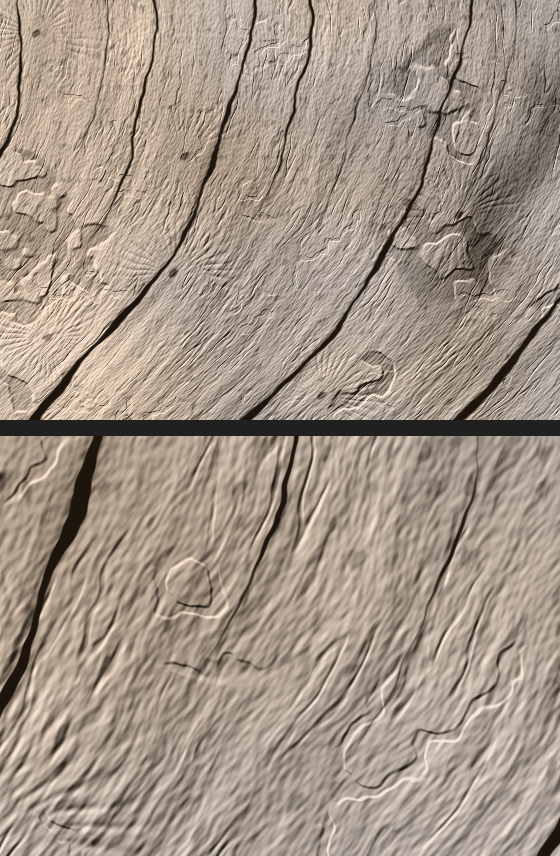
Top, the full canvas; bottom, a detail of the centre.
Write a WebGL 2 fragment shader that draws this texture.

```glsl
#version 300 es
precision highp float;

uniform vec2 u_resolution;
out vec4 fragColor;

const vec3 SHADOW_COLOR = vec3(0.11, 0.08, 0.05);
const vec3 WOOD_COLOR = vec3(0.85, 0.79, 0.74);
const vec3 WARM_TINT = vec3(1.02, 0.99, 0.94);
const vec3 COOL_TINT = vec3(0.98, 1.0, 1.03);
const vec2 LIGHT_DIR = vec2(-0.6, 0.8);
const float LIGHT_STEP = 0.0024;
const float RELIEF = 1.2;
const float BASE_TONE = 0.83;
const float GRAIN_BEND = 0.51;
const float CRACK_SPACING = 0.17;
const int CRACK_COUNT = 10;
const int FAN_COUNT = 6;
const float FAN_LINES = 38.0;
const float FAN_RADIUS = 0.2;

float gradientDot(vec2 cell, vec2 offset) {
    vec3 q = fract(cell.xyx * vec3(0.1031, 0.1030, 0.0973));
    q += dot(q, q.yzx + 33.33);
    float angle = 6.2832 * fract((q.x + q.y) * q.z);
    return dot(vec2(cos(angle), sin(angle)), offset);
}

float gradientNoise(vec2 p) {
    vec2 i = floor(p), f = p - i;
    vec2 s = f * f * f * (f * (f * 6.0 - 15.0) + 10.0);
    vec2 e = vec2(1.0, 0.0);
    float low = mix(gradientDot(i, f), gradientDot(i + e, f - e), s.x);
    float high = mix(gradientDot(i + e.yx, f - e.yx), gradientDot(i + 1.0, f - 1.0), s.x);
    return mix(low, high, s.y);
}

// x runs across the bent fibres, y along them
vec2 grainSpace(vec2 p) {
    float fall = 1.0 - p.y;
    return vec2(p.x + GRAIN_BEND * fall * fall, p.y);
}

vec2 fanCenter(int i) {
    return fract(vec2(0.31, 0.35) + float(i) * vec2(0.7549, 0.5698)) * vec2(1.333, 1.0);
}

// Winding insect tunnel: a band around the zero line of a noise field
float tunnel(vec2 p, float scale, float width) {
    float n = gradientNoise(p * scale + 3.7) + 0.25 * gradientNoise(p * scale * 2.9);
    n += 0.06 * gradientNoise(p * scale * 8.0);
    float patchMask = smoothstep(0.16, 0.24, gradientNoise(p * scale * 0.62 + 11.3));
    return patchMask * (1.0 - smoothstep(width * 0.6, width, abs(n)));
}

// Narrow grooves radiating from scattered centres
float fans(vec2 p) {
    float sum = 0.0;
    float wobble = 3.5 * gradientNoise(p * 11.0) + 1.5 * gradientNoise(p * 33.0);
    for (int i = 0; i < FAN_COUNT; i++) {
        vec2 d = p - fanCenter(i);
        float r = length(d);
        float reach = smoothstep(0.03, 0.08, r) * (1.0 - smoothstep(0.45, 1.0, r / FAN_RADIUS));
        float wave = 0.5 + 0.5 * sin(FAN_LINES * atan(d.y, d.x) + wobble);
        sum += reach * wave * wave;
    }
    return sum * smoothstep(-0.12, 0.12, gradientNoise(p * 6.0 + 21.0));
}

// Broken hairline grooves that follow the fibres
float hairlines(vec2 g) {
    float n = gradientNoise(g * vec2(36.0, 6.0) + 8.0) + 0.25 * gradientNoise(g * vec2(90.0, 30.0));
    float broken = smoothstep(0.0, 0.2, gradientNoise(g * vec2(17.0, 9.0) + 31.0));
    return broken * (1.0 - smoothstep(0.02, 0.1, abs(n)));
}

float surfaceHeight(vec2 p) {
    vec2 g = grainSpace(p);
    g.x += 0.014 * gradientNoise(p * 6.0) + 0.004 * gradientNoise(p * 25.0);
    float rough = 0.65 + 0.9 * gradientNoise(p * 5.0 + 14.0);
    float h = 0.7 * gradientNoise(g * vec2(28.0, 5.0));
    h += 0.4 * rough * gradientNoise(g * vec2(75.0, 14.0));
    h += 0.34 * rough * gradientNoise(g * vec2(135.0, 48.0));
    h += 0.2 * gradientNoise(g * vec2(215.0, 110.0));
    h -= 0.28 * hairlines(g);
    h -= 0.3 * fans(p);
    h -= 1.1 * tunnel(p, 5.0, 0.12);
    return h - 0.35 * tunnel(p + 5.0, 11.0, 0.09);
}

// x: crack coverage, y: sunlit lip, z: soft darkening beside it
vec3 cracks(vec2 p, float pixel) {
    vec2 g = grainSpace(p);
    float slope = length(vec2(1.0, 2.0 * GRAIN_BEND * (1.0 - p.y)));
    vec3 result = vec3(0.0);
    for (int i = 0; i < CRACK_COUNT; i++) {
        float id = float(i), row = id * 7.3;
        float wander = 0.045 * gradientNoise(vec2(p.y * 3.5, row))
                     + 0.009 * gradientNoise(vec2(p.y * 17.0, row))
                     + 0.003 * gradientNoise(vec2(p.y * 55.0, row));
        float center = 0.06 + id * CRACK_SPACING + 0.025 * sin(id * 2.4);
        float side = (g.x - center - wander) / slope;
        float start = 0.25 + 0.35 * fract(id * 0.618);
        float minor = (0.0012 + 0.0022 * float(i % 2 == 0)) * smoothstep(start, start + 0.3, p.y);
        float halfWidth = i % 3 == 0 ? mix(0.0085, 0.0025, p.y) : minor;
        halfWidth *= 0.9 + 0.9 * gradientNoise(vec2(p.y * 13.0, row + 2.6));
        float present = smoothstep(0.0, 0.0015, halfWidth);
        float gap = abs(side) - halfWidth;
        result.x = max(result.x, present * (1.0 - smoothstep(-pixel, pixel, gap)));
        result.y += present * exp(-abs(side - halfWidth - 0.004) / 0.003);
        result.z += present * exp(-max(gap, 0.0) / 0.006);
    }
    return result;
}

void main() {
    vec2 p = gl_FragCoord.xy / u_resolution.y;
    vec2 g = grainSpace(p);

    // Directional light, with shadows stronger than highlights
    float shade = surfaceHeight(p) - surfaceHeight(p + LIGHT_DIR * LIGHT_STEP);
    shade *= RELIEF * (shade < 0.0 ? 1.3 : 0.95);

    // Weathered patches, pores and a long grey stain
    float weather = gradientNoise(p * 2.6 + 4.0) + 0.5 * gradientNoise(g * vec2(13.0, 5.0));
    float pores = smoothstep(0.25, 0.45, gradientNoise(g * vec2(110.0, 36.0) + 40.0));
    float stain = exp(-pow((g.x - 1.33 + 0.1 * gradientNoise(p * 5.0)) / 0.075, 2.0));
    stain *= smoothstep(0.2, 0.45, p.y) * (1.0 - smoothstep(0.75, 1.0, p.y));
    float tone = BASE_TONE + shade + 0.2 * weather - 0.2 * pores - 0.34 * stain;
    tone += 0.1 * (0.6 - p.x) - 0.14 * tunnel(p, 5.0, 0.12) - 0.1 * hairlines(g);

    // Bore holes at the fan centres
    for (int i = 0; i < FAN_COUNT; i++) {
        vec2 d = (p - fanCenter(i)) * mat2(0.8, 0.6, -0.6, 0.8);
        float edge = length(d * vec2(0.7, 1.3)) + 0.006 * gradientNoise(p * 60.0);
        tone -= 0.45 * (1.0 - smoothstep(0.006, 0.012, edge));
    }

    vec3 crack = cracks(p, 1.0 / u_resolution.y);
    tone += 0.12 * crack.y - 0.13 * crack.z;
    tone = mix(clamp(tone, 0.05, 1.16), 0.0, crack.x);

    float warmth = smoothstep(-0.4, 0.5, gradientNoise(p * 2.3 + 17.0) + 0.4 - 0.55 * p.x);
    vec3 color = mix(SHADOW_COLOR, WOOD_COLOR, tone) * mix(COOL_TINT, WARM_TINT, warmth);
    fragColor = vec4(color, 1.0);
}
```
